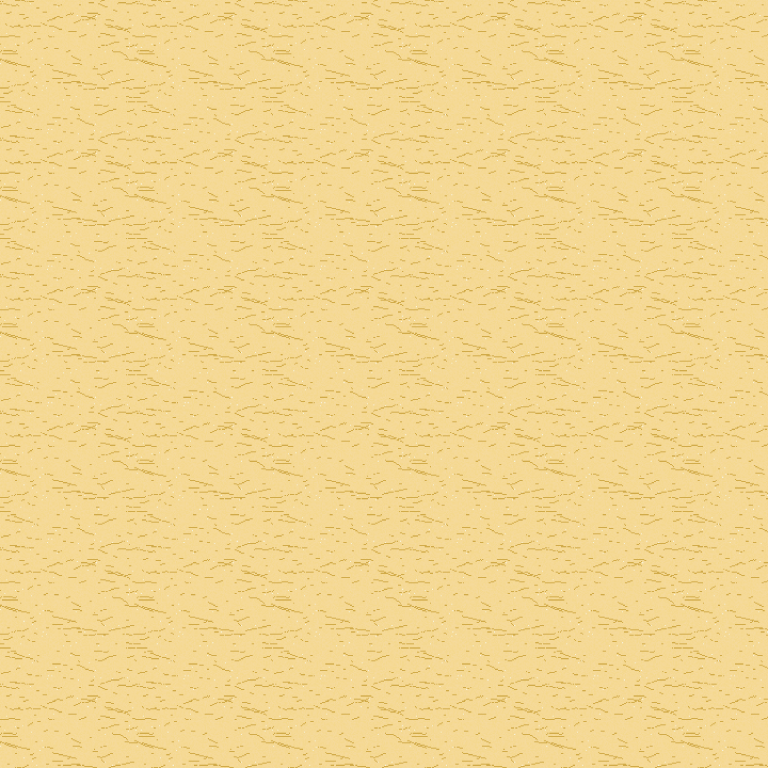
A WebGL 2 fragment shader for this texture:

```glsl
#version 300 es
precision highp float;
precision highp int;
// Pale sand drawn on a fine grid of square cells: thin, mostly level ochre
// ripples, one scattered per slot of a repeating tile, plus a few bright
// specks. Each pixel averages several samples to smooth the cell edges.

uniform vec2 u_resolution;
out vec4 fragColor;

const float CELLS = 720.0;            // cells along the canvas height
const int TILE = 128;                 // cells per repeat
const ivec2 SLOT = ivec2(16, 8);      // cells per ripple slot
const int SAMPLES = 3;                // samples per pixel side

const vec3 SAND = vec3(0.96, 0.85, 0.583);
const vec3 RIPPLE = vec3(0.82, 0.67, 0.29);
const vec3 SPECK = vec3(0.97, 0.95, 0.85);
const vec3 GRAIN = vec3(0.003, 0.005, 0.033);   // tint range of bare sand

const float HALF_MIN = 1.0;           // half length of ripples, in cells
const float HALF_MAX = 12.5;
const float LENGTH_BIAS = 2.5;        // higher favours short ripples
const float MAX_SLOPE = 0.42;
const float BEND = 0.8;               // height of the waviness, in cells
const float GAP_SHARE = 0.08;         // broken cells along a ripple
const float SPECK_SHARE = 0.004;

// Three random values in 0..1 from integer coordinates and a seed
vec3 hash3(ivec2 p, int seed) {
  uvec3 v = uvec3(uint(p.x), uint(p.y), uint(seed)) * 1664525u + 1013904223u;
  v.x += v.y * v.z;
  v.y += v.z * v.x;
  v.z += v.x * v.y;
  v ^= v >> 16u;
  v.x += v.y * v.z;
  v.y += v.z * v.x;
  v.z += v.x * v.y;
  return vec3(v >> 8u) / 16777216.0;
}

// True if the ripple belonging to a slot passes through the cell
bool onRipple(ivec2 cell, ivec2 slot) {
  ivec2 slotCount = ivec2(TILE) / SLOT;
  ivec2 id = (slot + slotCount) % slotCount;
  vec3 place = hash3(id, 1);
  vec3 form = hash3(id, 2);

  vec2 centre = (vec2(slot) + place.xy) * vec2(SLOT);
  float halfLength = mix(HALF_MIN, HALF_MAX, pow(place.z, LENGTH_BIAS));
  float along = float(cell.x) + 0.5 - centre.x;
  if (abs(along) > halfLength) return false;

  float tilt = form.x * 2.0 - 1.0;
  float slope = MAX_SLOPE * tilt * abs(tilt);
  float wave = BEND * form.z * sin(along * 0.45 + form.y * 6.2832);
  return cell.y == int(floor(centre.y + slope * along + wave));
}

// Colour of one cell of the repeating tile
vec3 cellColour(ivec2 cell) {
  vec3 chance = hash3(cell, 3);
  if (chance.x < SPECK_SHARE) return SPECK;

  if (chance.y > GAP_SHARE) {
    ivec2 home = cell / SLOT;
    for (int j = -1; j <= 1; j++) {
      for (int i = -1; i <= 1; i++) {
        if (onRipple(cell, home + ivec2(i, j))) return RIPPLE;
      }
    }
  }
  return SAND + GRAIN * (chance.z * 2.0 - 1.0);
}

void main() {
  vec2 corner = gl_FragCoord.xy - 0.5;
  vec3 sum = vec3(0.0);
  // Average over the area of the pixel
  for (int j = 0; j < SAMPLES; j++) {
    for (int i = 0; i < SAMPLES; i++) {
      vec2 offset = (vec2(i, j) + 0.5) / float(SAMPLES);
      vec2 position = (corner + offset) / u_resolution.y * CELLS;
      sum += cellColour(ivec2(floor(position)) % TILE);
    }
  }
  fragColor = vec4(sum / float(SAMPLES * SAMPLES), 1.0);
}
```
